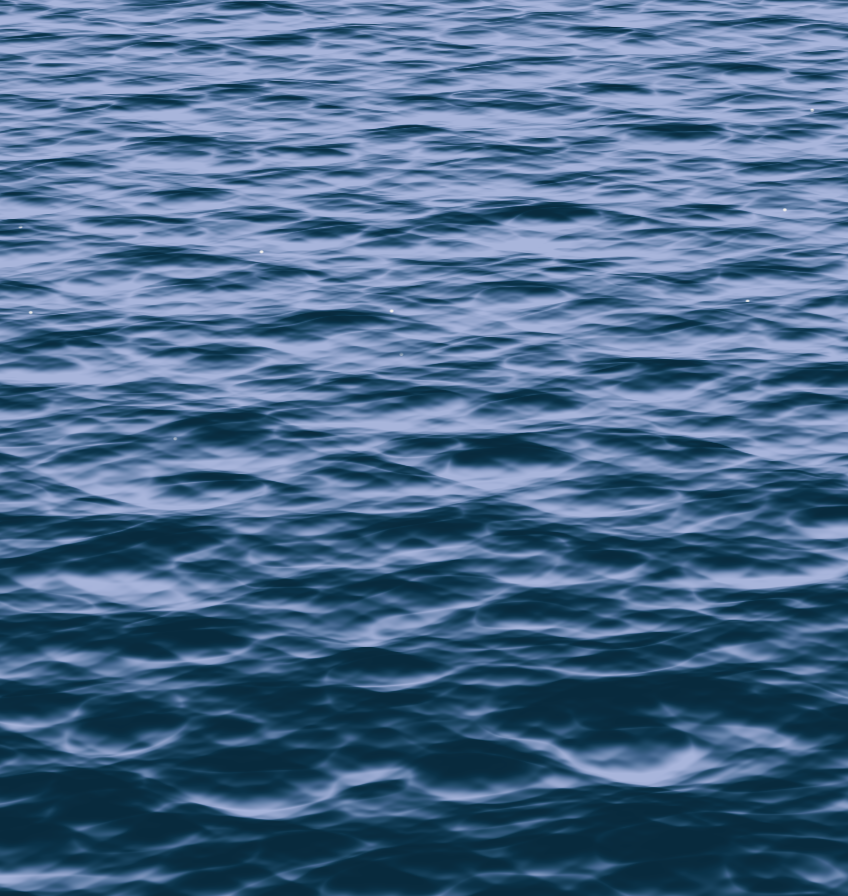
Reproduce this texture procedurally as a Shadertoy shader.

```glsl
// Wind-rippled open sea seen at a slant, dark swell near and pale sky sheen far away.
#define HORIZON 1.8      // height of the vanishing line, in canvas heights
#define DEPTH 3.0        // stretch of the water plane away from the viewer
#define WAVES 28         // number of layered waves
#define SWELL_FREQ 27.0  // frequency of the longest wave
#define FREQ_STEP 1.105  // frequency ratio between waves
#define FADE_STEP 0.965  // strength ratio between waves
#define SPREAD 0.88      // largest turn of a wave from the view axis
#define DRAG 0.22        // how far waves pinch the ripples riding on them
#define CONTRAST 1.6     // effect of slope on the reflected sky
#define FILAMENT 2.2     // strength of the thin light streaks
#define GLINT_CELLS 70.0 // sun glint cells per canvas height
#define GLINT_SHARE 0.005

float hash(vec2 p) {
    p = fract(p * vec2(0.1031, 0.1173));
    p += dot(p, p.yx + 33.33);
    return fract((p.x + p.y) * p.x * 7.31);
}

// Crested sines, each one bending the next.
// Returns the tilt away from the viewer (x) and the streak strength (y).
vec2 waterSurface(vec2 p, float footprint) {
    float tilt = 0.0, ripple = 0.0, freq = SWELL_FREQ, weight = 1.0;
    for (int i = 0; i < WAVES; i++) {
        float k = float(i);
        float turn = SPREAD * (2.0 * fract(k * 0.618 + 0.37) - 1.0);
        vec2 dir = vec2(sin(turn), cos(turn));
        float phase = dot(dir, p) * freq + k * k * 1.7;
        float wave = exp(sin(phase) - 1.0) * cos(phase);
        // Ripples too fine for their distance melt away.
        float blur = freq * dir.y * footprint;
        float visible = exp(-0.15 * blur * blur);
        float swellCut = mix(0.5, 1.0, smoothstep(0.0, 8.0, k));
        tilt -= wave * weight * swellCut * dir.y * visible;
        // Middle wavelengths carry the streaks along their zero lines.
        if (i > 7 && i < 17) ripple += sin(phase) * visible;
        p -= dir * wave * DRAG / freq;
        freq *= FREQ_STEP;
        weight *= FADE_STEP;
    }
    float streak = exp(-2.0 * sqrt(0.25 * ripple * ripple + 0.01));
    return vec2(tilt, streak);
}

// Water colours from deep shade to sky sheen, spaced by their share.
vec3 waterColor(float sheen) {
    vec3 ramp[6] = vec3[6](
        vec3(0.04, 0.20, 0.29), vec3(0.13, 0.30, 0.42),
        vec3(0.25, 0.39, 0.55), vec3(0.38, 0.50, 0.66),
        vec3(0.52, 0.60, 0.76), vec3(0.66, 0.71, 0.86));
    float t = clamp((sheen - 0.1) / 0.172, 0.0, 4.999);
    int i = int(t);
    vec3 color = mix(ramp[i], ramp[i + 1], fract(t));
    return color * mix(0.82, 1.0, smoothstep(0.0, 0.12, sheen));
}

// Rare small sun glints, one at most per cell.
float glints(vec2 uv) {
    vec2 cell = floor(uv * GLINT_CELLS);
    vec2 center = 0.25 + 0.5 * vec2(hash(cell + 17.0), hash(cell + 43.0));
    float dist = length((fract(uv * GLINT_CELLS) - center) * vec2(0.8, 1.0));
    float present = step(1.0 - GLINT_SHARE, hash(cell + 5.0));
    return present * (1.0 - smoothstep(0.04, 0.18, dist));
}

void mainImage(out vec4 fragColor, in vec2 fragCoord) {
    vec2 uv = fragCoord / iResolution.y;

    // Project the canvas onto the water plane.
    float nearness = HORIZON - uv.y;
    vec2 water = vec2(0.85 * (uv.x - 0.47), DEPTH) / nearness;
    float footprint = 0.002 * DEPTH / (nearness * nearness);

    // Faces toward the viewer show deep water; grazing ones mirror the sky.
    vec2 surface = waterSurface(water, footprint);
    float grazing = mix(-2.1, 0.6, smoothstep(-0.05, 0.75, uv.y)) + 0.5 * uv.y * uv.y;
    float light = CONTRAST * surface.x + FILAMENT * (surface.y - 0.33) + grazing;
    float sheen = 1.0 / (1.0 + exp(-light));

    vec3 color = waterColor(sheen);
    float glint = glints(uv) * smoothstep(0.3, 0.5, uv.y) * smoothstep(0.3, 0.7, sheen);
    color = mix(color, vec3(0.95, 0.94, 0.93), glint);
    fragColor = vec4(color, 1.0);
}
```
